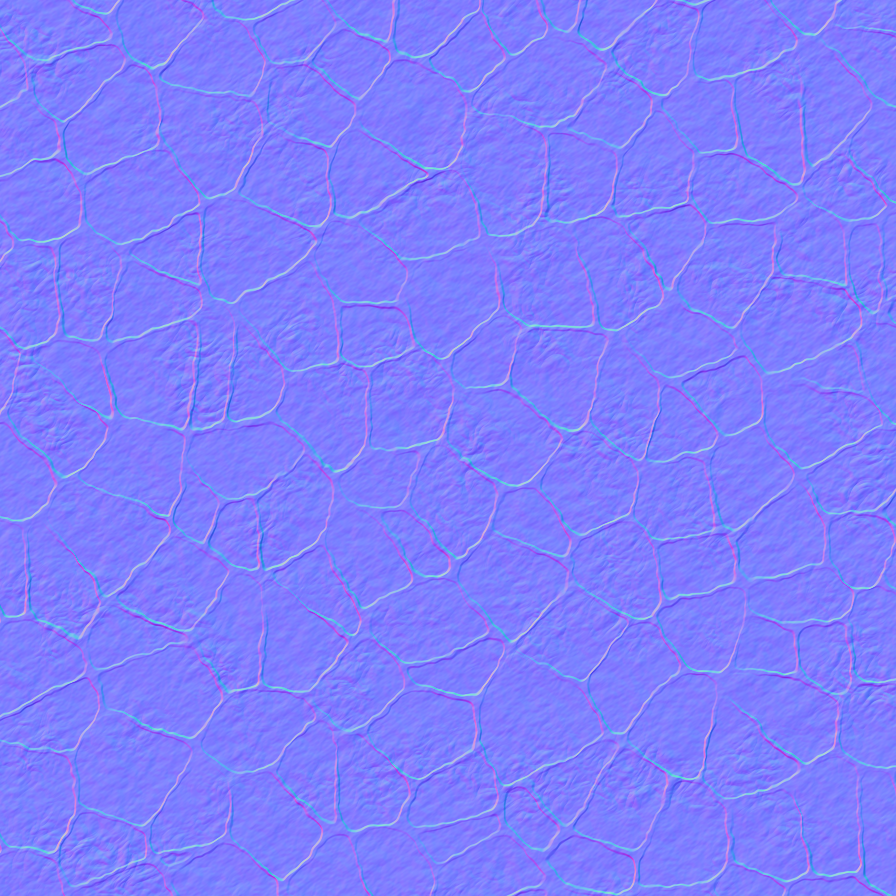
Write a WebGL 2 fragment shader that draws this texture map.

```glsl
#version 300 es
precision highp float;
// Tangent-space normal map of close-set flagstones with thin, ragged joints.
// A height field (weighted Voronoi stones, tilt, grain and creases) is
// differentiated numerically and its normal is encoded as colour.

uniform vec2 u_resolution;
out vec4 fragColor;

const float STONES = 11.5;          // stones across the canvas
const float JITTER = 0.95;          // irregularity of stone centres
const float SIZE_SPREAD = 0.28;     // variation of stone size
const float GRID_ANGLE = 0.55;      // turns the stone rows off the axes
const float CORNER_SHARPNESS = 22.0;
const float JOINT = 0.0007;         // mean half width of a joint
const float BEVEL = 0.0027;         // width of the stone edge
const float STEP_HEIGHT = 0.00112;  // stone height above the joint
const vec2  TILT = vec2(0.006, -0.012);
const float GRAIN_SLOPE = 0.075;    // steepness of each grain octave
const float CREASE_SLOPE = 0.065;   // steepness of chipped creases
const vec2  STROKE_DIR = vec2(0.82, 0.57);
const float SAMPLE_STEP = 0.0007;   // half distance for differentiation

vec2 hash2(vec2 p) {
    vec3 q = fract(p.xyx * vec3(0.1031, 0.1030, 0.0973));
    q += dot(q, q.yzx + 33.33);
    return fract((q.xx + q.yz) * q.zy);
}

float cornerDot(vec2 cell, vec2 corner, vec2 f) {
    return dot(hash2(cell + corner + 71.0) * 2.0 - 1.0, f - corner);
}

float gradientNoise(vec2 p) {
    vec2 i = floor(p), f = p - i;
    vec2 u = f * f * f * (f * (f * 6.0 - 15.0) + 10.0);
    float low = mix(cornerDot(i, vec2(0, 0), f), cornerDot(i, vec2(1, 0), f), u.x);
    float high = mix(cornerDot(i, vec2(0, 1), f), cornerDot(i, vec2(1, 1), f), u.x);
    return mix(low, high, u.y);
}

vec2 noise2(vec2 p) {
    return vec2(gradientNoise(p), gradientNoise(p + 37.4));
}

vec2 stoneCentre(vec2 cell) {
    return cell + 0.5 + JITTER * (hash2(cell) - 0.5);
}

float stoneWeight(vec2 cell) {
    return SIZE_SPREAD * hash2(cell + 19.0).x;
}

// Returns the offset from the stone centre (xy) and rounded edge distance (z).
vec3 stoneField(vec2 p) {
    vec2 home = floor(p), nearestCell = home;
    float nearest = 1e5;
    for (int y = -2; y <= 2; y++)
    for (int x = -2; x <= 2; x++) {
        vec2 cell = home + vec2(x, y);
        vec2 d = p - stoneCentre(cell);
        float power = dot(d, d) - stoneWeight(cell);
        if (power < nearest) { nearest = power; nearestCell = cell; }
    }
    vec2 centre = stoneCentre(nearestCell);
    float sum = 1e-9;
    for (int y = -2; y <= 2; y++)
    for (int x = -2; x <= 2; x++) {
        vec2 cell = home + vec2(x, y);
        if (cell == nearestCell) continue;
        vec2 other = stoneCentre(cell), d = p - other;
        float power = dot(d, d) - stoneWeight(cell);
        float edge = (power - nearest) / (2.0 * max(distance(other, centre), 0.1));
        sum += exp(-CORNER_SHARPNESS * edge);
    }
    return vec3(p - centre, -log(sum) / CORNER_SHARPNESS);
}

float surfaceRoughness(vec2 p) {
    vec2 across = vec2(-STROKE_DIR.y, STROKE_DIR.x);
    vec2 q = vec2(0.65 * dot(p, STROKE_DIR), dot(p, across));
    float grain = 0.0;
    for (float freq = 75.0; freq < 300.0; freq *= 1.9)
        grain += gradientNoise(q * freq + freq) / freq;
    vec2 bent = q + 0.012 * noise2(p * 34.0);
    float crease = abs(gradientNoise(bent * 58.0)) / 58.0
                 + abs(gradientNoise(bent * 125.0 + 8.0)) / 125.0;
    float chipped = smoothstep(-0.15, 0.4, gradientNoise(p * 11.0 + 5.0));
    return GRAIN_SLOPE * (0.8 + 0.5 * chipped) * grain
         - CREASE_SLOPE * (0.3 + 1.7 * chipped) * crease;
}

float height(vec2 p) {
    // Bend the outlines, then raise each tilted stone out of its joint.
    vec2 warped = p + 0.014 * noise2(p * 9.0) + 0.006 * noise2(p * 38.0)
                + 0.0026 * noise2(p * 95.0);
    float c = cos(GRID_ANGLE), s = sin(GRID_ANGLE);
    mat2 turn = mat2(c, s, -s, c);
    vec3 stone = stoneField(turn * warped * STONES) / STONES;
    vec2 offset = stone.xy * turn;
    float joint = JOINT + 0.003 * gradientNoise(p * 16.0 + 3.0)
                + 0.0015 * gradientNoise(p * 70.0);
    float raised = smoothstep(joint, joint + BEVEL, stone.z);
    float relief = STEP_HEIGHT * (1.0 + 1.2 * gradientNoise(p * 20.0 + 21.0));
    return raised * (relief + dot(TILT, offset)) + surfaceRoughness(p);
}

void main() {
    vec2 p = gl_FragCoord.xy / u_resolution.y;
    vec2 e = vec2(SAMPLE_STEP, 0.0);
    vec2 slope = vec2(height(p + e.xy) - height(p - e.xy),
                      height(p + e.yx) - height(p - e.yx)) / (2.0 * SAMPLE_STEP);
    // Green points down the canvas, so lower edges turn cyan.
    vec3 normal = normalize(vec3(-slope.x, slope.y, 1.0));
    fragColor = vec4(0.5 + 0.5 * normal, 1.0);
}
```
